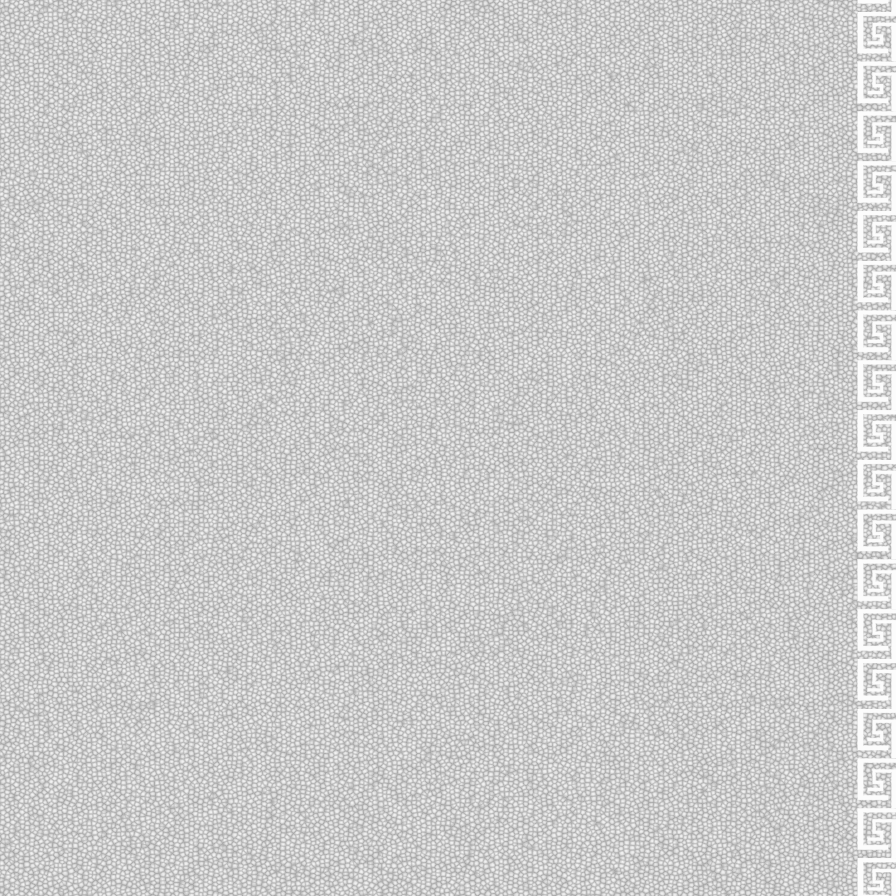
This texture is drawn by a three.js fragment shader. Its source:

```glsl
// A pale grey pebbled surface with a white meander border down the right side.
// The grains are jittered cells in staggered columns, shaded by their borders;
// the border repeats a key made of soft-edged bars eighteen times.
varying vec2 vUv;

vec2 hash2(vec2 p) {
  return fract(sin(vec2(dot(p, vec2(127.1, 311.7)), dot(p, vec2(269.5, 183.3)))) * 43758.5453);
}

// Grey of the grain at p: dark in the seams, domed to a light middle
float pebbles(vec2 p) {
  float column = floor(p.x);
  float nearest = 9.0;
  float second = 9.0;
  float tone = 0.0;
  for (int i = -1; i <= 1; i++) {
    float x = column + float(i);
    float stagger = 0.5 * mod(x, 2.0);
    float row = floor(p.y - stagger);
    for (int j = -1; j <= 1; j++) {
      vec2 cell = vec2(x, row + float(j));
      vec2 random = hash2(cell);
      vec2 center = cell + vec2(0.5, 0.5 + stagger) + 0.7 * (random - 0.5);
      float d = distance(p, center);
      if (d < nearest) {
        second = nearest;
        nearest = d;
        tone = fract(random.x * 17.0 + random.y * 29.0);
      } else {
        second = min(second, d);
      }
    }
  }
  float seam = min((second - nearest) / 0.6, 1.0);
  float dome = 1.0 - smoothstep(0.0, 0.75, nearest);
  return 0.675 + 0.14 * seam + 0.11 * dome + 0.05 * (tone - 0.5);
}

// Soft-edged rectangle between two corners
float bar(vec2 p, vec2 low, vec2 high) {
  vec2 d = abs(p - 0.5 * (low + high)) - 0.5 * (high - low);
  return 1.0 - smoothstep(-0.018, 0.018, max(d.x, d.y));
}

// One key of the border, with y running downward from 0 to 1
float meander(vec2 p) {
  // outer arm: top, left and bottom
  float key = bar(p, vec2(0.0, 0.0), vec2(0.85, 0.09));
  key = max(key, bar(p, vec2(0.0, 0.0), vec2(0.12, 0.84)));
  key = max(key, bar(p, vec2(0.0, 0.74), vec2(0.62, 0.84)));
  // right side, running on into the next key
  key = max(key, bar(p, vec2(0.68, 0.22), vec2(0.85, 1.1)));
  // inner hook
  key = max(key, bar(p, vec2(0.30, 0.22), vec2(0.85, 0.29)));
  key = max(key, bar(p, vec2(0.30, 0.22), vec2(0.37, 0.52)));
  key = max(key, bar(p, vec2(0.30, 0.45), vec2(0.52, 0.52)));
  key = max(key, bar(p, vec2(0.45, 0.45), vec2(0.52, 0.66)));
  return max(key, bar(p, vec2(0.20, 0.59), vec2(0.52, 0.66)));
}

void main() {
  float grey = pebbles(vUv * vec2(185.0, 200.0));

  // Border strip
  vec2 tile = vec2((vUv.x - 0.957) * 18.0, fract((1.0 - vUv.y) * 18.0 - 0.234));
  grey = mix(grey, 0.99, meander(tile));

  gl_FragColor = vec4(vec3(grey), 1.0);
}
```
